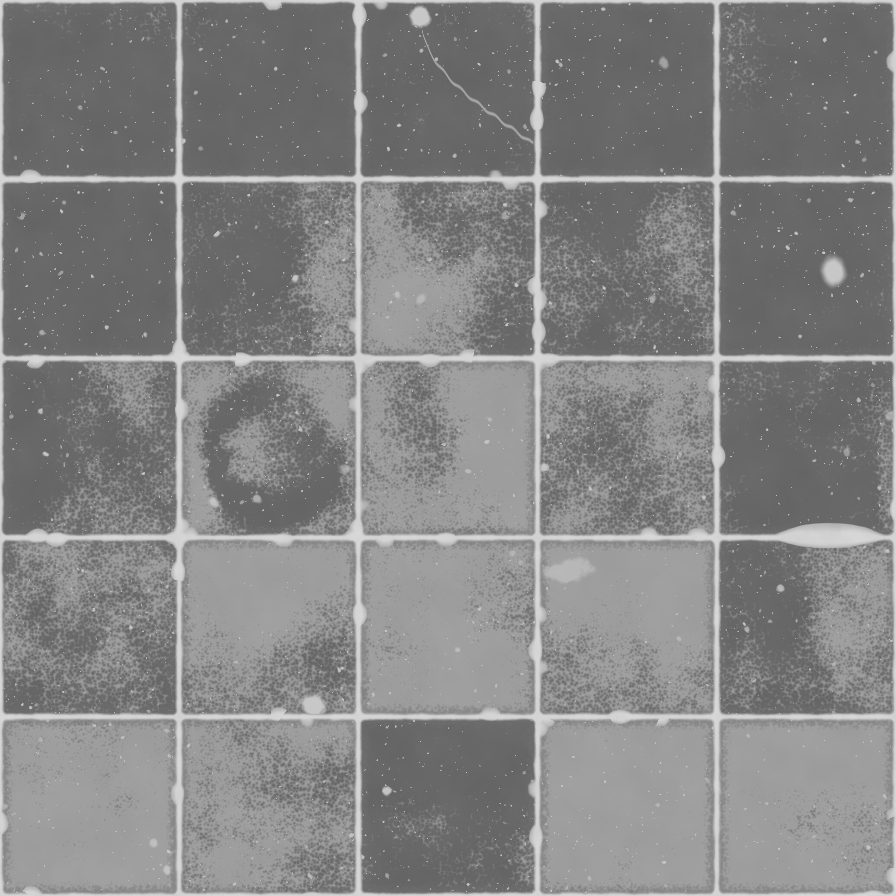
Reproduce this texture map procedurally as a Shadertoy shader.

```glsl
// Worn grey square tiles, five by five, with pale uneven grout, blotchy glaze and chips.

vec2 hash2(vec2 p) {
    return fract(sin(vec2(dot(p, vec2(127.1, 311.7)), dot(p, vec2(269.5, 183.3)))) * 43758.5);
}

// Cellular noise: distance to the nearest point, and a random id for that point
vec2 cells(vec2 p) {
    vec2 base = floor(p), nearest = vec2(9.0, 0.0);
    for (int j = -1; j <= 1; j++)
    for (int i = -1; i <= 1; i++) {
        vec2 cell = base + vec2(i, j);
        float dist = length(cell + hash2(cell) - p);
        if (dist < nearest.x) nearest = vec2(dist, hash2(cell + 71.0).x);
    }
    return nearest;
}

// Layered, rotated and warped sines, roughly -1 to 1
float waves(vec2 p) {
    float sum = 0.0, amp = 0.5;
    for (int i = 0; i < 6; i++) {
        p = mat2(0.8, 0.6, -0.6, 0.8) * p * 1.75 + 1.7;
        sum += amp * sin(p.x + 1.5 * sin(p.y + sum));
        amp *= 0.62;
    }
    return sum;
}

// Soft spot with a ragged outline
float spot(vec2 p, vec2 center, vec2 radius, float ragged) {
    float d = length((p - center) / radius) + ragged;
    return 1.0 - smoothstep(0.55, 1.15, d);
}

// Average glaze wear of a tile: dark at the top and sides, light toward the bottom
float tileTone(vec2 id) {
    float side = id.x - 2.0;
    float tone = 1.0 - 0.05 * id.y * id.y - 0.12 * min(id.y, 1.0) * side * side;
    vec2 burn = id - vec2(1.8, 0.0);
    return max(tone - 0.95 * exp(-1.5 * dot(burn, burn)), 0.08);
}

// Pale flecks in three sizes, densest where the glaze is dark
float flecks(vec2 uv, float glaze) {
    float mask = 0.0, scale = 28.0;
    vec2 bent = uv + 0.003 * vec2(waves(uv * 45.0), waves(uv * 45.0 + 9.0));
    float cluster = 0.12 * waves(uv * 12.0 + 4.0);
    for (int i = 0; i < 3; i++) {
        vec2 c = cells(bent * scale);
        float radius = 0.06 + 0.15 * fract(c.y * 57.0);
        float chosen = step(0.93 - 0.05 * float(i) + 0.06 * glaze - cluster, c.y);
        mask = max(mask, chosen * (0.5 + 0.5 * fract(c.y * 91.0)) * smoothstep(radius, 0.4 * radius, c.x));
        scale *= 2.3;
    }
    return mask;
}

// Hairline crack falling to the right across one tile
float crack(vec2 uv) {
    float t = (uv.x - 0.471) / 0.123, s = clamp(t, 0.0, 1.0);
    float path = 0.97 - 0.13 * s - 0.025 * sin(3.1416 * sqrt(s)) + 0.0015 * sin(40.0 * s);
    float d = length(vec2((t - s) * 0.123, (uv.y - path) / 1.5));
    return 1.0 - smoothstep(0.0003, 0.0009 + 1.0 / iResolution.y, d);
}

void mainImage(out vec4 fragColor, in vec2 fragCoord) {
    vec2 uv = fragCoord / iResolution.y;
    vec2 id = floor(uv * 5.0), local = fract(uv * 5.0);
    vec2 seed = hash2(id + 3.0) * 40.0;
    float rough = waves(uv * 55.0);

    // Blotchy glaze broken up by fine grain
    float grain = cells(uv * 260.0).x + 0.6 * cells(uv * 120.0).x - 0.75;
    float blotch = 1.9 * (tileTone(id) - 0.5) + 0.65 * waves(local * 1.6 + seed) + 0.12 * rough;

    // Dark ring burnt into one tile
    vec2 ringPos = uv - vec2(0.306, 0.497);
    float ring = (length(ringPos) - 0.068 - 0.006 * rough) / 0.016;
    float inRing = step(abs(id.x - 1.0) + abs(id.y - 2.0), 0.5);
    blotch -= inRing * exp(-ring * ring) * clamp(0.9 - 7.0 * (ringPos.x + ringPos.y), 0.2, 1.3);

    float glaze = smoothstep(-0.45, 0.45, blotch + 0.75 * grain);
    float shade = mix(0.405, 0.62, glaze) + 0.01 * waves(uv * 25.0 + seed);

    // Rounded tile outline with a speckled dark rim
    vec2 corner = abs(local - 0.5) - 0.46;
    float edge = 0.04 - length(max(corner, 0.0)) - min(max(corner.x, corner.y), 0.0);
    float rim = smoothstep(0.07, 0.015, edge + 0.05 * grain);
    shade = mix(shade, 0.44, 0.5 * rim);

    // Flecks, larger scars and the crack
    float ragged = 0.3 * rough;
    float scars = flecks(uv, glaze);
    scars = max(scars, spot(uv, vec2(0.930, 0.698), vec2(0.015, 0.018), 0.3 * ragged));
    scars = max(scars, spot(uv, vec2(0.469, 0.979), vec2(0.011, 0.014), ragged));
    scars = max(scars, spot(uv, vec2(0.350, 0.213), vec2(0.015, 0.012), ragged));
    scars = max(scars, 0.6 * spot(uv, vec2(0.633, 0.364), vec2(0.024, 0.014), 1.5 * ragged));
    scars = max(scars, 0.65 * crack(uv));
    shade = mix(shade, 0.78, scars);

    // Uneven grout that spreads into chipped tile edges
    vec2 chip = cells(uv * 34.0);
    float halfWidth = 0.017 + 0.004 * rough;
    halfWidth += 0.035 * step(0.86, chip.y) * smoothstep(0.5, 0.1, chip.x);
    halfWidth += 0.065 * spot(uv, vec2(0.925, 0.404), vec2(0.055, 0.02), 0.2 * ragged);
    float grout = 1.0 - smoothstep(halfWidth - 0.007, halfWidth + 0.009, edge);
    float core = smoothstep(halfWidth, 0.25 * halfWidth, edge);
    shade = mix(shade, mix(0.70, 0.83, core) + 0.015 * rough, grout);

    fragColor = vec4(vec3(shade), 1.0);
}
```
